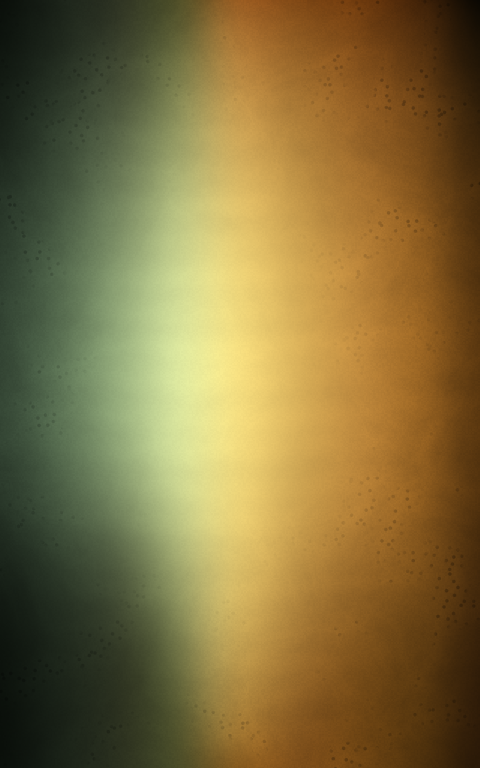
This background is drawn by a Shadertoy shader. Its source:

```glsl
const float PI = 3.14159265;
const int STOPS = 9;

// Horizontal colour ramps, evenly spaced from left to right
const vec3 GLOW_RAMP[STOPS] = vec3[STOPS](
    vec3(.21, .28, .21), vec3(.36, .45, .33), vec3(.61, .70, .50),
    vec3(.87, .91, .62), vec3(.96, .87, .50), vec3(.85, .69, .35),
    vec3(.75, .54, .24), vec3(.61, .40, .14), vec3(.36, .22, .06));
const vec3 TOP_RAMP[STOPS] = vec3[STOPS](
    vec3(.04, .06, .04), vec3(.11, .14, .10), vec3(.19, .21, .14),
    vec3(.33, .32, .16), vec3(.60, .36, .13), vec3(.50, .28, .08),
    vec3(.42, .22, .05), vec3(.25, .13, .03), vec3(.04, .03, .01));
const vec3 BOTTOM_RAMP[STOPS] = vec3[STOPS](
    vec3(.04, .06, .04), vec3(.10, .13, .09), vec3(.17, .19, .12),
    vec3(.31, .31, .16), vec3(.54, .36, .12), vec3(.50, .31, .10),
    vec3(.42, .26, .07), vec3(.32, .20, .05), vec3(.17, .10, .03));

// Catmull-Rom interpolation through the ramp
vec3 sampleRamp(vec3 ramp[STOPS], float x) {
    float s = clamp(x, 0.0, 1.0) * float(STOPS - 1);
    int i = min(int(s), STOPS - 2);
    float t = s - float(i);
    vec3 a = ramp[max(i - 1, 0)], b = ramp[i];
    vec3 c = ramp[i + 1], d = ramp[min(i + 2, STOPS - 1)];
    return b + 0.5 * t * (c - a + t * (2.0 * a - 5.0 * b + 4.0 * c - d
             + t * (3.0 * (b - c) + d - a)));
}

vec2 hash2(vec2 p) {
    vec3 q = fract(p.xyx * vec3(.1031, .1030, .0973));
    q += dot(q, q.yzx + 33.33);
    return fract((q.xx + q.yz) * q.zy);
}

// Distance to the nearest scattered cell point
float cellular(vec2 p) {
    vec2 cell = floor(p), f = fract(p);
    float nearest = 2.0;
    for (int y = -1; y <= 1; y++)
    for (int x = -1; x <= 1; x++) {
        vec2 offset = vec2(x, y);
        nearest = min(nearest, length(offset + hash2(cell + offset + 50.0) - f));
    }
    return nearest;
}

// Layered cells, centred near zero
float mottle(vec2 p, float scale) {
    float sum = 0.0, amplitude = 0.5;
    for (int i = 0; i < 4; i++) {
        sum += amplitude * (cellular(p * scale) - 0.45);
        p = mat2(.8, .6, -.6, .8) * p + 3.7;
        scale *= 2.1;
        amplitude *= 0.6;
    }
    return sum;
}

// Vertical strength of the light, narrower at the lower sides
float glowStrength(vec2 uv) {
    float left = 1.0 - smoothstep(.20, .48, uv.x);
    float right = smoothstep(.50, .80, uv.x);
    float lower = 1.0 - smoothstep(.25, .60, uv.y);
    float falloff = 0.9 + mix(0.6 * left, 2.6 * left + 1.1 * right, lower);
    return pow(max(sin(PI * clamp(uv.y, 0.0, 1.0)), 0.0001), falloff);
}

void mainImage(out vec4 fragColor, in vec2 fragCoord) {
    vec2 uv = fragCoord / iResolution.xy;
    vec2 p = fragCoord / iResolution.y;

    // Band of light over the darker ends
    vec3 ends = mix(sampleRamp(BOTTOM_RAMP, uv.x), sampleRamp(TOP_RAMP, uv.x),
                    smoothstep(.2, .85, uv.y));
    vec3 color = mix(ends, sampleRamp(GLOW_RAMP, uv.x), glowStrength(uv));

    // Worn paper, rougher towards the borders
    float border = smoothstep(.15, .60, length((uv - vec2(.46, .52)) * vec2(1.1, .9)));
    vec2 warp = 0.02 * sin(p.yx * 23.0 + 2.0 * sin(p * 17.0));
    float wear = mottle(p + warp, 9.0);
    color *= 1.0 + mix(.05, .24, border) * wear;

    // Faint horizontal streaks and fine grain
    float streaks = sin(p.y * 61.0 + sin(p.x * 9.0)) + sin(p.y * 137.0 + 2.0 * sin(p.x * 6.0));
    float grain = hash2(floor(p * 512.0)).x - 0.5;
    color *= 1.0 + 0.006 * streaks + mix(.02, .06, border) * grain;

    // Small dark specks in worn patches
    float speck = 1.0 - smoothstep(.10, .24, cellular(p * 75.0));
    color *= 1.0 - 0.25 * border * speck * smoothstep(.0, .2, wear);

    fragColor = vec4(clamp(color, 0.0, 1.0), 1.0);
}
```
